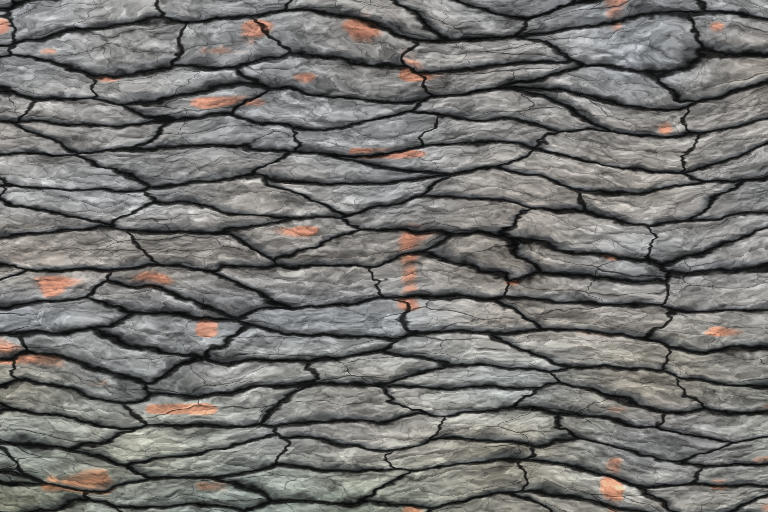
Write a Shadertoy shader that draws this texture.

```glsl
vec2 hash2(vec2 p) {
    p = vec2(dot(p, vec2(127.1, 311.7)), dot(p, vec2(269.5, 183.3)));
    return fract(sin(p) * 43758.5);
}

float noise(vec2 p) {
    vec2 i = floor(p), f = fract(p);
    f = f * f * (3.0 - 2.0 * f);
    vec2 e = vec2(0.0, 1.0);
    return mix(mix(hash2(i).x, hash2(i + e.yx).x, f.x),
               mix(hash2(i + e).x, hash2(i + e.yy).x, f.x), f.y);
}

float fbm(vec2 p) {
    float sum = 0.0, amp = 0.5;
    for (int i = 0; i < 4; i++) {
        sum += amp * noise(p);
        p = p * 2.03 + 17.3;
        amp *= 0.55;
    }
    return sum;
}

// Stretched cells: x = distance to any border, y = distance to the lower border, z = cell id
vec3 plates(vec2 p, vec2 cells) {
    vec2 q = p * cells, base = floor(q), f = fract(q);
    vec2 nearCell = vec2(0.0), nearVec = vec2(9.0);
    for (int y = -1; y <= 1; y++)
    for (int x = -1; x <= 1; x++) {
        vec2 c = vec2(x, y);
        vec2 r = c + 0.1 + 0.8 * hash2(base + c) - f;
        if (dot(r, r) < dot(nearVec, nearVec)) { nearVec = r; nearCell = c; }
    }
    float border = 1.0, lower = 1.0;
    for (int y = -2; y <= 2; y++)
    for (int x = -2; x <= 2; x++) {
        vec2 c = nearCell + vec2(x, y);
        vec2 r = c + 0.1 + 0.8 * hash2(base + c) - f;
        vec2 gap = r - nearVec;
        if (dot(gap, gap) < 0.0001) continue;
        // Undo the stretch so cracks keep one width in every direction
        vec2 normal = normalize(gap) * cells;
        float d = dot(0.5 * (nearVec + r), normalize(gap)) / length(normal);
        border = min(border, d);
        lower = min(lower, d + 0.05 * smoothstep(-0.95, -0.2, normalize(normal).y));
    }
    return vec3(border, lower, hash2(base + nearCell + 5.7).y);
}

void mainImage(out vec4 fragColor, in vec2 fragCoord) {
    vec2 p = fragCoord / iResolution.y;

    // Wavy flow of the ridges, then ragged plate edges
    vec2 w = p;
    w.y += 0.012 * sin(p.x * 5.0 + 3.0 * p.y) + 0.008 * sin(p.x * 11.0 - p.y * 9.0);
    w.y += 0.06 * (noise(p * vec2(3.0, 5.0)) - 0.5);
    w += vec2(0.07, 0.022) * (vec2(fbm(p * vec2(14.0, 30.0)), fbm(p * vec2(16.0, 34.0) + 40.0)) - 0.5);

    vec3 ridge = plates(w, vec2(3.8, 17.0));
    vec3 split = plates(w + 3.3, vec2(6.0, 25.0));
    vec3 flake = plates(w + 0.012 * vec2(fbm(p * 50.0), fbm(p * 60.0 + 9.0)), vec2(24.0, 62.0));

    // Fine relief lit from above
    vec2 grain = vec2(22.0, 48.0);
    float rough = fbm(w * grain);
    float relief = rough - fbm((w + vec2(-0.002, 0.0045)) * grain);

    float patchy = noise(p * vec2(7.0, 13.0) + 2.0);
    float tone = 0.56 + 0.10 * (ridge.z - 0.5) + 0.13 * (flake.z - 0.5)
               + 0.10 * (patchy - 0.5) + 0.30 * (rough - 0.46) + 0.75 * relief;
    tone *= mix(0.78, 1.0, smoothstep(0.0, 0.0035, flake.x + 0.003 * noise(p * 35.0)));

    // Shaded undersides, then the dark cracks
    float depth = noise(p * vec2(6.0, 15.0) + 30.0);
    float shade = smoothstep(0.002, 0.010 + 0.016 * depth, ridge.y + 0.008 * (rough - 0.46));
    tone *= mix(0.50, 1.0, shade);
    tone *= mix(0.72, 1.0, smoothstep(0.0, 0.010, split.y + 0.006 * depth));
    float crackWidth = 0.0008 + 0.0045 * depth;
    tone *= mix(0.24, 1.0, smoothstep(crackWidth * 0.4, crackWidth + 0.0032, ridge.x));
    tone *= mix(0.50, 1.0, smoothstep(0.0, 0.003, split.x + 0.004 * (1.0 - depth)));

    // Cool shadows, warm faces, faint moss low down and rare rust spots
    float warmth = shade * noise(p * vec2(4.0, 8.0) + 11.0);
    vec3 color = tone * mix(vec3(0.97, 1.0, 1.03), vec3(1.05, 1.0, 0.94), warmth);
    float moss = smoothstep(0.45, 0.0, p.y) * noise(p * vec2(3.0, 6.0) + 60.0);
    color *= mix(vec3(1.0), vec3(0.95, 1.0, 0.91), moss);
    float rust = smoothstep(0.88, 0.96, noise(p * vec2(10.0, 20.0) + 83.0) + 0.1 * (rough - 0.46));
    color *= mix(vec3(1.0), vec3(1.28, 0.92, 0.78), rust * shade);

    fragColor = vec4(clamp(color, 0.03, 0.92), 1.0);
}
```
